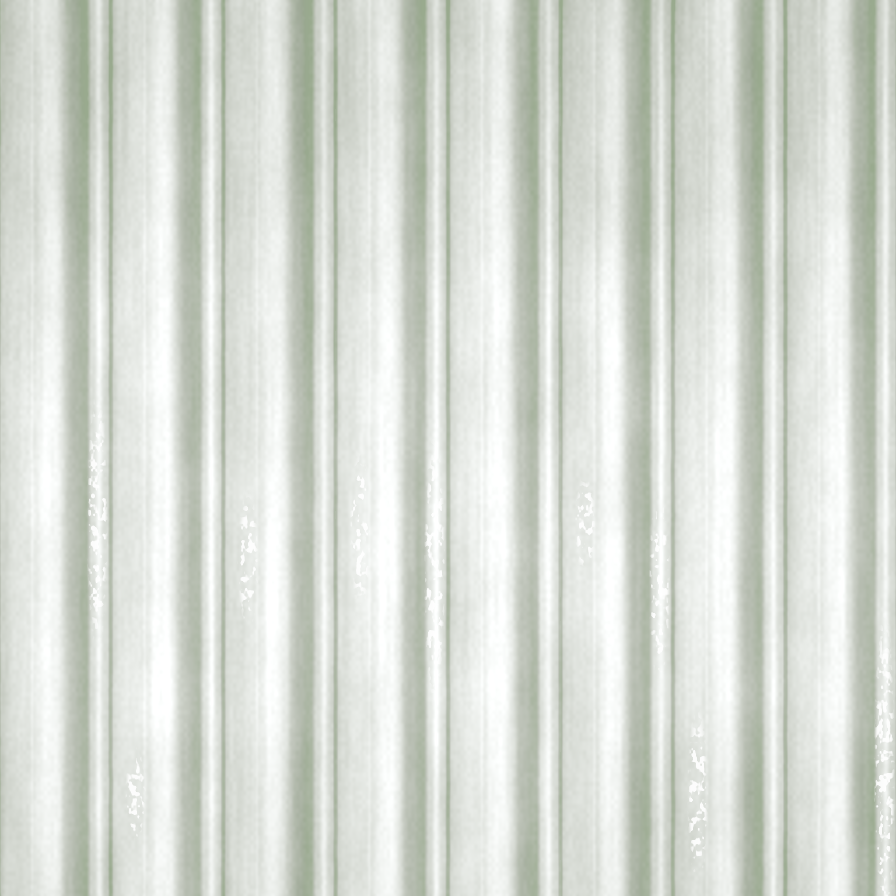
A Shadertoy shader for this texture:

```glsl
// Pale green-grey corrugated metal sheet with vertical ribs, streaks and chipped white wear.

#define RIB_COUNT 7.97
#define RIB_PHASE 0.986
#define SEAM_WIDTH 0.017
#define STREAK_AMOUNT 0.062
#define BLOTCH_AMOUNT 0.070
#define GRAIN_AMOUNT 0.030
#define WEAR_CHANCE 0.45
#define TOP_DIMMING 0.055
#define SHADOW_COLOR vec3(0.62, 0.68, 0.58)
#define MIDDLE_COLOR vec3(0.75, 0.77, 0.73)
#define LIGHT_COLOR vec3(0.95, 0.96, 0.95)

float hash(vec2 p) {
    vec3 q = fract(p.xyx * 0.1031);
    q += dot(q, q.yzx + 33.33);
    return fract((q.x + q.y) * q.z);
}

float noise(vec2 p) {
    vec2 cell = floor(p), f = fract(p);
    f = f * f * (3.0 - 2.0 * f);
    return mix(mix(hash(cell), hash(cell + vec2(1, 0)), f.x),
               mix(hash(cell + vec2(0, 1)), hash(cell + vec2(1, 1)), f.x), f.y);
}

float bump(float x, float center, float width) {
    float d = (x - center) / width;
    return exp(-d * d);
}

// Brightness across one rib: u runs from seam to seam
float ribTone(float u, float pixel) {
    float tone = mix(0.845, 0.895, smoothstep(0.02, 0.28, u));
    tone += 0.035 * bump(u, 0.30, 0.016);
    tone = mix(tone, 0.96, smoothstep(0.31, 0.42, u));         // highlight
    tone = mix(tone, 0.72, smoothstep(0.49, 0.67, u));         // falling side
    tone = mix(tone, 0.672, smoothstep(0.65, 0.76, u));        // groove
    tone = mix(tone, 0.85, smoothstep(0.78, 0.825 + pixel, u)); // narrow ridge
    tone += 0.105 * bump(u, 0.895, 0.030);
    float seam = min(u, 1.0 - u);
    tone -= 0.05 * bump(seam, 0.0, 0.045);
    float soft = max(0.012, pixel);
    return mix(0.665, tone, smoothstep(SEAM_WIDTH - soft, SEAM_WIDTH + soft, seam));
}

// Chipped flecks: a long patch on the ridge and a short one on the face
float wear(vec2 uv, float u, float rib) {
    float flecks = noise(uv * vec2(240.0, 150.0)) * 0.6
                 + noise(uv * vec2(400.0, 280.0) + 17.0) * 0.4;
    float chips = 0.0;
    for (int i = 0; i < 2; i++) {
        float side = float(i);
        vec2 seed = vec2(rib * 3.7 + 41.0, side * 9.1 + 5.0);
        float present = step(hash(seed), WEAR_CHANCE + 0.2 * side);
        float height = mix(0.10, 0.45, hash(seed + 2.3));
        float reach = mix(0.17, 0.09, side) * mix(0.6, 1.3, hash(seed + 7.9));
        vec2 center = vec2(mix(0.88, 0.22, side), height);
        float falloff = 1.0 - length((vec2(u, uv.y) - center) / vec2(0.10, reach));
        float cover = smoothstep(0.0, 0.4, falloff);
        chips = max(chips, present * cover * smoothstep(0.56, 0.72, flecks + 0.08 * falloff));
    }
    return chips;
}

vec3 toneColor(float tone) {
    vec3 dark = mix(SHADOW_COLOR, MIDDLE_COLOR, (tone - 0.62) / 0.13);
    vec3 pale = mix(MIDDLE_COLOR, LIGHT_COLOR, (tone - 0.75) / 0.20);
    return tone < 0.75 ? dark : pale;
}

void mainImage(out vec4 fragColor, in vec2 fragCoord) {
    vec2 uv = fragCoord / iResolution.xy;
    float pixel = RIB_COUNT / iResolution.x;

    // Rib coordinates with barely uneven edges
    float wobble = (noise(uv * vec2(24.0, 40.0)) - 0.5) * 0.004;
    float across = uv.x * RIB_COUNT - RIB_PHASE + wobble;
    float rib = floor(across);
    float u = across - rib;
    float tone = ribTone(u, pixel);

    // Broad light, dimmer toward the top, the bottom and the left edge
    tone -= TOP_DIMMING * smoothstep(0.55, 1.0, uv.y) + 0.02 * smoothstep(0.25, 0.0, uv.y);
    tone -= 0.02 * smoothstep(0.10, 0.0, uv.x);
    tone += 0.028 * bump(uv.y, 0.42, 0.25) + 0.025 * (hash(vec2(rib + 20.0, 3.0)) - 0.5);

    // Cloudy patches, long brushed streaks and fine grain
    float cloud = noise(vec2(across * 3.0, uv.y * 9.0)) * 0.6
                + noise(vec2(across * 6.0, uv.y * 26.0) + 31.0) * 0.4;
    tone += BLOTCH_AMOUNT * (cloud - 0.5);
    float streak = noise(vec2(uv.x * 150.0, uv.y * 3.0)) * 0.6
                 + noise(vec2(uv.x * 240.0, uv.y * 18.0) + 57.0) * 0.4;
    tone += STREAK_AMOUNT * (streak - 0.5);
    tone += GRAIN_AMOUNT * (noise(uv * vec2(256.0, 200.0)) - 0.5);

    vec3 color = toneColor(clamp(tone, 0.60, 1.0));
    // Neutral grey on the falling side, green only along the groove edge
    float grey = bump(u, 0.67, 0.06);
    color = mix(color, vec3(dot(color, vec3(0.333))) + vec3(0.0, 0.02, -0.02), 0.5 * grey);
    color = mix(color, vec3(1.0), 0.9 * wear(uv, u, rib));
    fragColor = vec4(clamp(color, 0.0, 1.0), 1.0);
}
```
